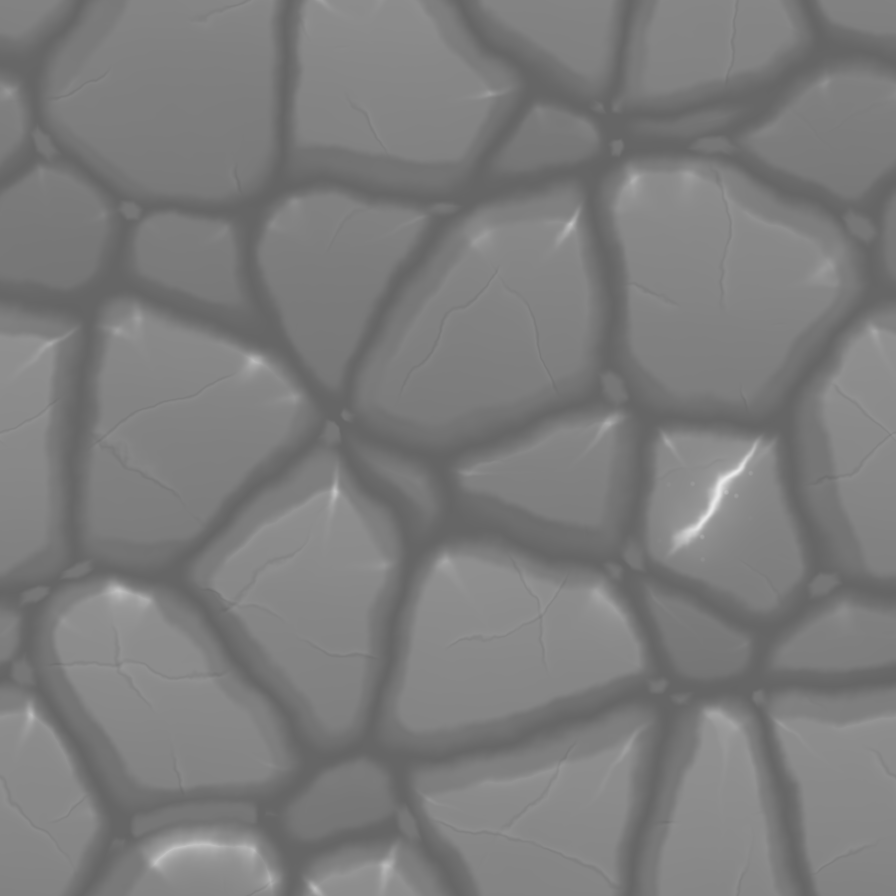
Write a Shadertoy shader that draws this texture map.

```glsl
// Tiling grey height-like map of worn boulders packed with small stones.
// A wrapped, weighted cellular diagram gives the stones; soft minima of edge
// distances give joints, bevels and lit corners; layered sines add cracks.

const float GRID = 5.0;            // cells across the tile
const vec2 ORIGIN = vec2(0.12, 0.42); // shift that keeps joints off the tile edge
const float JITTER = 0.6;          // scatter of the stone centres
const float SEED = 0.27;
const float SIZE_CONTRAST = 0.48;  // how far big stones crowd small ones
const float BEVEL = 0.155;         // mean bevel width, in cells
const float OUTLINE_ROUND = 0.05;  // softness of outline corners
const float TOP_ROUND = 0.032;     // softness of the corners of the flat top
const float JOINT_TONE = 0.4;
const float BEVEL_TONE = 0.472;
const float TOP_TONE = 0.519;
const float SMALL_DROP = 0.05;     // small stones lie lower and darker
const float CRACK_DEPTH = 0.034;
const float CORNER_GLOW = 0.2;
const vec2 LIGHT = vec2(0.2, 0.98);
const vec2 BIG_CELL = vec2(3.0, 2.0);   // always holds the largest stone
const vec2 GLINT_CELL = vec2(4.0, 4.0); // holds the stone with the vein
const vec2 GLINT_DIR = vec2(0.62, 0.785);
const float TAU = 6.2831853;

// Wraps whole cell numbers; the half keeps the division clear of rounding
vec2 wrap(vec2 c) {
    return c - GRID * floor((c + 0.5) / GRID);
}

vec3 hash3(vec2 c) {
    vec3 q = fract(c.xyx * vec3(0.1031, 0.1030, 0.0973) + SEED);
    q += dot(q, q.yxz + 33.33);
    return fract((q.xxy + q.yzz) * q.zyx);
}

// Layered sines with whole-number frequencies, so they wrap on the unit tile
float waves(vec2 p) {
    float sum = 0.0, amp = 0.5;
    vec2 f = vec2(2.0, 3.0);
    for (int i = 0; i < 5; i++) {
        float bend = sin(TAU * fract(dot(vec2(-f.y, f.x), p)) + float(i));
        sum += amp * sin(TAU * fract(dot(f, p)) + 1.7 * float(i) + 1.3 * bend);
        f = vec2(f.x - 2.0 * f.y, 2.0 * f.x + f.y);
        amp *= 0.44;
    }
    return sum;
}

// Stone of a cell: centre, weight, size from 0 (small) to 1 (big)
vec4 stone(vec2 cell) {
    vec2 id = wrap(cell);
    vec3 h = hash3(id);
    float rank = wrap(vec2(id.x + 2.0 * id.y)).x / GRID + 0.3 * h.z;
    if (id == BIG_CELL) { h.xy = vec2(0.8, 0.5); rank = 1.7; }
    float size = smoothstep(0.33, 0.6, rank);
    return vec4(cell + 0.5 + JITTER * (h.xy - 0.5), SIZE_CONTRAST * size + 0.1 * rank, size);
}

float power(vec2 p, vec4 s) {
    return dot(p - s.xy, p - s.xy) - s.z;
}

void mainImage(out vec4 fragColor, in vec2 fragCoord) {
    vec2 uv = fract(fragCoord / iResolution.xy + ORIGIN);
    float px = GRID / iResolution.y;
    vec2 p = GRID * (uv + 0.012 * vec2(waves(uv), waves(uv.yx + 0.37)));
    vec2 base = floor(p);

    // Four nearest weighted distances and the three nearest stones
    vec4 near = vec4(1e3);
    vec2 c1 = base, c2 = base, c3 = base;
    for (int k = 0; k < 25; k++) {
        vec2 c = base + vec2(k % 5 - 2, k / 5 - 2);
        float w = power(p, stone(c));
        if (w < near.x) { near = vec4(w, near.xyz); c3 = c2; c2 = c1; c1 = c; }
        else if (w < near.y) { near = vec4(near.x, w, near.yz); c3 = c2; c2 = c; }
        else if (w < near.z) { near = vec4(near.xy, w, near.z); c3 = c; }
        else near.w = min(near.w, w);
    }
    vec4 own = stone(c1);
    vec2 id = wrap(c1), rel = p - own.xy;
    vec3 h = hash3(id + 17.0);
    float size = own.w;

    // Soft minima of distances to the outline and to the flat top
    float outSum = 1e-20, topSum = 1e-20, topMin = 1e3;
    vec2 facing = vec2(0.0);
    for (int k = 0; k < 25; k++) {
        vec2 c = base + vec2(k % 5 - 2, k / 5 - 2);
        if (c == c1) continue;
        vec4 s = stone(c);
        vec2 away = s.xy - own.xy;
        float edge = 0.5 * (power(p, s) - near.x) / length(away);
        float width = BEVEL * mix(0.6, 1.0, size) * (0.55 + 0.9 * hash3(id * 2.0 + wrap(c)).x);
        float wTop = exp((width - edge) / TOP_ROUND);
        outSum += exp(-edge / OUTLINE_ROUND);
        topSum += wTop;
        topMin = min(topMin, edge - width);
        facing += wTop * normalize(away);
    }
    float outline = -OUTLINE_ROUND * log(outSum);
    float top = -TOP_ROUND * log(topSum);
    float up = dot(facing / topSum, LIGHT);
    float corner = smoothstep(0.12, 0.65, (topMin - top) / TOP_ROUND);

    // Joint, bevel and top tones
    float mottle = waves(uv.yx + 0.2);
    float body = smoothstep(-0.01, 0.105, outline);
    float bevelTone = BEVEL_TONE + 0.024 * up + 0.01 * mottle - 0.5 * SMALL_DROP * (1.0 - size);
    float v = mix(JOINT_TONE, bevelTone, body);
    float topTone = TOP_TONE + 0.04 * (h.z - 0.5) + 0.045 * rel.y - SMALL_DROP * (1.0 - size);
    v = mix(v, topTone, smoothstep(-0.05, 0.015, top) * body);
    v += 0.004 * mottle;

    // Pebbles wedged where exactly three stones meet
    float wedge = fract(hash3(id).x + hash3(wrap(c2)).x + hash3(wrap(c3)).x);
    float pebble = (1.0 - smoothstep(0.07, 0.19, near.z - near.x)) * step(0.45, wedge);
    v = mix(v, 0.465, pebble * smoothstep(0.03, 0.12, near.w - near.z));

    // Worn rims and glowing corners on the lit side
    float lit = smoothstep(0.0, 0.6, up) * mix(0.2, 1.0, size) * body;
    float patchy = smoothstep(-0.3, 0.4, waves(uv + 0.61));
    v += lit * patchy * 0.035 * exp(-abs(top) / max(0.022, px));
    v += lit * (0.4 + 0.6 * patchy) * CORNER_GLOW * corner * exp(-abs(top) / 0.065);

    // Two wandering cracks on each big stone: dark groove, pale lip
    float line = max(0.01, 0.8 * px);
    for (int k = 0; k < 2; k++) {
        float a = TAU * fract(h.x * 7.0 + 0.31 * float(k));
        float wander = waves(uv + h.yx + 0.4 * float(k));
        float y = dot(rel, vec2(cos(a), sin(a))) - 0.5 * (h.y - 0.5) - 0.075 * wander;
        float shown = smoothstep(-0.3, 0.35, waves(uv + h.zy + 0.23 * float(k)));
        shown *= size * smoothstep(0.04, 0.14, outline);
        v -= shown * CRACK_DEPTH * exp(-y * y / (line * line));
        v += shown * 0.022 * exp(-abs(y - 2.0 * line) / (2.0 * line));
    }

    // One bright vein with a halo and specks
    if (id == GLINT_CELL) {
        float along = dot(rel, GLINT_DIR);
        float across = dot(rel, vec2(-GLINT_DIR.y, GLINT_DIR.x)) - 0.06 * waves(uv + 0.15);
        float taper = (1.0 - smoothstep(0.15, 0.48, abs(along))) * body;
        float core = 0.012 + 0.016 * taper;
        v += taper * (0.28 * exp(-across * across / (core * core)) + 0.11 * exp(-abs(across) / 0.11));
        vec3 s = hash3(floor(uv * 80.0));
        float speck = 1.0 - smoothstep(0.08, 0.3, length(fract(uv * 80.0) - 0.5 - 0.4 * (s.xy - 0.5)));
        v += 0.08 * speck * step(0.9, s.z) * taper * exp(-across * across / 0.03);
    }
    fragColor = vec4(vec3(clamp(v, 0.0, 0.95)), 1.0);
}
```
